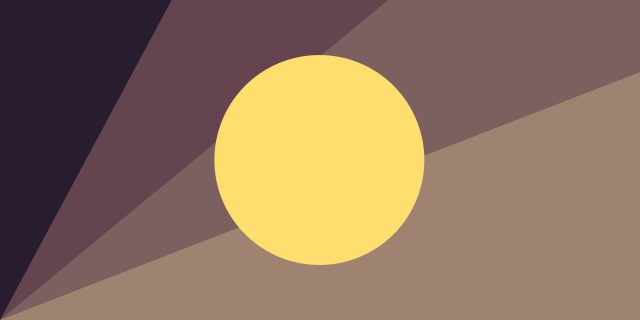
Write a WebGL 2 fragment shader that draws this background.

```glsl
#version 300 es
precision highp float;
// A flat yellow disc over four bands of dusk colour that fan out from the
// lower left corner. Each band is a half plane through the corner, and all
// edges are smoothed over one pixel. Lengths are in canvas heights.

#define LOW_ANGLE   0.3695
#define MID_ANGLE   0.6893
#define HIGH_ANGLE  1.0785
#define DISC_OFFSET vec2(-0.002, 0.0)
#define DISC_RADIUS 0.328

uniform vec2 u_resolution;
out vec4 fragColor;

const vec3 TAN    = vec3(0.624, 0.514, 0.443);
const vec3 MAUVE  = vec3(0.486, 0.376, 0.373);
const vec3 PLUM   = vec3(0.388, 0.267, 0.310);
const vec3 NIGHT  = vec3(0.157, 0.114, 0.180);
const vec3 YELLOW = vec3(1.000, 0.871, 0.439);

// Signed distance to a line through the origin, positive above it
float aboveLine(vec2 p, float angle) {
    return dot(p, vec2(-sin(angle), cos(angle)));
}

// Coverage of a shape whose distance is positive inside
float coverage(float dist) {
    return clamp(dist * u_resolution.y + 0.5, 0.0, 1.0);
}

void main() {
    vec2 p = gl_FragCoord.xy / u_resolution.y;
    vec2 middle = 0.5 * u_resolution / u_resolution.y;

    // Fan of bands, from the lowest to the steepest
    vec3 color = TAN;
    color = mix(color, MAUVE, coverage(aboveLine(p, LOW_ANGLE)));
    color = mix(color, PLUM, coverage(aboveLine(p, MID_ANGLE)));
    color = mix(color, NIGHT, coverage(aboveLine(p, HIGH_ANGLE)));

    // Disc in front
    float disc = DISC_RADIUS - length(p - middle - DISC_OFFSET);
    color = mix(color, YELLOW, coverage(disc));

    fragColor = vec4(color, 1.0);
}
```
